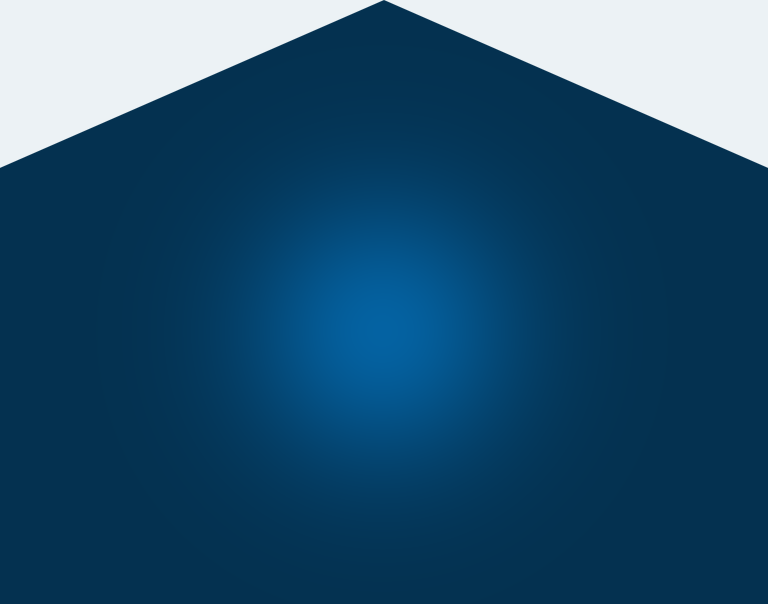
Reproduce this background procedurally as a Shadertoy shader.

```glsl
// Draws a navy gabled panel with a soft blue glow against a pale backdrop.

const vec3 PALE_BACKDROP = vec3(0.927, 0.949, 0.961);
const vec3 NAVY = vec3(0.014, 0.192, 0.312);
const vec3 GLOW_BLUE = vec3(0.016, 0.385, 0.635);

const float APEX_HEIGHT = 1.0;             // fraction of canvas height
const float EAVES_HEIGHT = 0.722;          // roof height at the side edges
const vec2 GLOW_CENTER = vec2(0.498, 0.452); // fraction of canvas size
const float GLOW_RADIUS = 0.223;           // in canvas heights

// Signed distance to the symmetric roof line, negative below it.
float gableDistance(vec2 point, float aspect) {
    float slope = (APEX_HEIGHT - EAVES_HEIGHT) / (0.5 * aspect);
    float roofHeight = APEX_HEIGHT - slope * abs(point.x - 0.5 * aspect);
    return (point.y - roofHeight) / sqrt(1.0 + slope * slope);
}

// Gaussian falloff around the glow center.
float glowAmount(vec2 point, float aspect) {
    vec2 offset = (point - GLOW_CENTER * vec2(aspect, 1.0)) / GLOW_RADIUS;
    return exp(-dot(offset, offset));
}

void mainImage(out vec4 fragColor, in vec2 fragCoord) {
    // Coordinates in canvas heights
    float aspect = iResolution.x / iResolution.y;
    vec2 point = fragCoord / iResolution.y;
    float pixel = 1.0 / iResolution.y;

    // Panel with its glow
    vec3 panel = mix(NAVY, GLOW_BLUE, glowAmount(point, aspect));

    // Backdrop above the smoothed roof line
    float above = smoothstep(-0.7 * pixel, 0.7 * pixel, gableDistance(point, aspect));
    fragColor = vec4(mix(panel, PALE_BACKDROP, above), 1.0);
}
```
